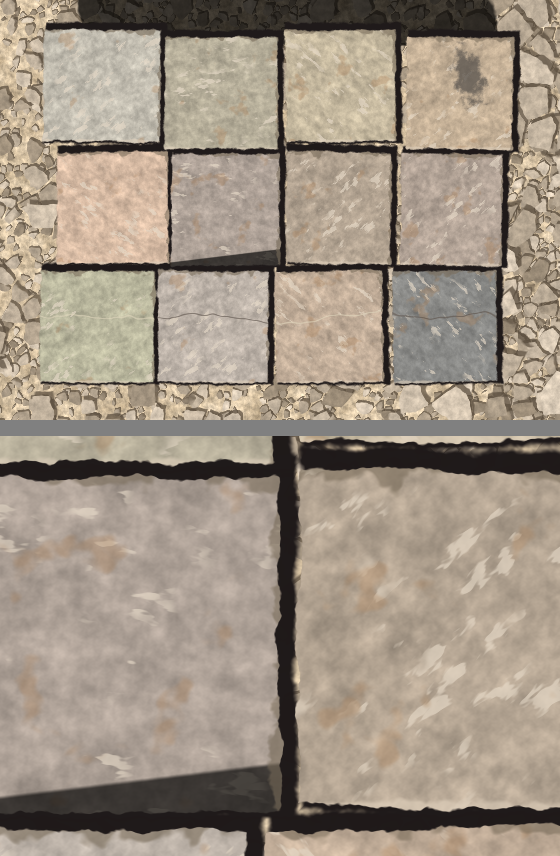
Top, the full canvas; bottom, a detail of the centre.
Give the GLSL for this texture, as a Shadertoy shader.

```glsl
// Twelve rough sandstone setts, four across and three down, on sunlit gravel.

vec2 hash2(vec2 p) {
    vec3 h = fract(p.xyx * vec3(0.1031, 0.103, 0.0973));
    h += dot(h, h.yzx + 33.33);
    return fract((h.xx + h.yz) * h.zy);
}

// Layered, warped sines, roughly -1 to 1.
float waves(vec2 p) {
    float sum = 0.0, amp = 0.5;
    for (int i = 0; i < 5; i++) {
        p = mat2(0.8, 0.6, -0.6, 0.8) * p * 1.7 + 1.9;
        sum += amp * sin(p.x + 1.4 * sin(p.y * 0.9)) * cos(p.y + 1.2 * sin(p.x * 0.7));
        amp *= 0.66;
    }
    return sum;
}

// Cellular noise: x = edge distance, y = cell identity.
vec2 cells(vec2 p) {
    vec2 base = floor(p);
    float nearest = 9.0, second = 9.0, id = 0.0;
    for (int y = -1; y <= 1; y++)
    for (int x = -1; x <= 1; x++) {
        vec2 cell = base + vec2(x, y);
        float d = length(cell + hash2(cell) - p);
        if (d < nearest) { second = nearest; nearest = d; id = hash2(cell + 71.0).x; }
        else second = min(second, d);
    }
    return vec2(second - nearest, id);
}

float box(vec2 p, vec2 halfSize) {
    vec2 d = abs(p) - halfSize;
    return length(max(d, 0.0)) + min(max(d.x, d.y), 0.0);
}

// Sand with four sizes of broken stone, denser on the right.
vec3 ground(vec2 p, float px) {
    vec3 col = mix(vec3(0.72, 0.64, 0.52), vec3(0.92, 0.84, 0.72), 0.6 + 0.6 * waves(p * 28.0));
    col *= 1.0 + 0.2 * waves(p * 90.0);
    for (int i = 0; i < 4; i++) {
        float scale = 58.0 * pow(0.62, float(i));
        float density = 0.36 - 0.06 * float(i) + 0.3 * smoothstep(1.12, 1.25, p.x);
        vec2 q = p * scale + float(i) * 17.3 + 0.12 * waves(p * scale);
        vec2 stone = cells(q), caster = cells(q - vec2(0.1, 0.14));
        float shade = smoothstep(0.06, 0.16, caster.x) * step(caster.y, density);
        float cover = smoothstep(0.1, 0.1 + 2.0 * scale * px, stone.x) * step(stone.y, density);
        vec3 rock = mix(vec3(0.6, 0.54, 0.46), vec3(0.88, 0.82, 0.74), fract(stone.y * 37.0));
        col = mix(col, vec3(0.36, 0.31, 0.25), 0.75 * shade);
        col = mix(col, rock * (1.0 + 0.14 * waves(p * 60.0)), cover);
    }
    return col;
}

// Split stone face with grain, pale flecks and faint rust.
vec3 stoneFace(vec2 q, vec3 tint, float seed) {
    float a = mix(-0.9, 0.9, seed);
    vec2 grain = mat2(cos(a), sin(a), -sin(a), cos(a)) * q * vec2(24.0, 62.0) + seed * 50.0;
    vec3 col = tint * (1.0 + 0.09 * waves(q * 30.0 + seed * 9.0) + 0.1 * waves(q * 80.0 + seed * 20.0));
    col *= 1.0 + 0.08 * waves(grain * 0.8 + 5.0);
    float patches = smoothstep(-0.2, 0.3, waves(q * 14.0 + seed * 40.0));
    float flecks = smoothstep(0.3, 0.52, waves(grain)) * patches;
    col = mix(col, vec3(0.9, 0.85, 0.78), 0.65 * flecks);
    float rust = smoothstep(0.42, 0.7, waves(q * 17.0 + seed * 80.0));
    return mix(col, vec3(0.66, 0.5, 0.35), 0.35 * rust);
}

void mainImage(out vec4 fragColor, in vec2 fragCoord) {
    vec2 p = fragCoord / iResolution.y;
    float px = 1.0 / iResolution.y;
    vec3 tints[12] = vec3[12](
        vec3(0.76, 0.74, 0.69), vec3(0.71, 0.68, 0.60), vec3(0.77, 0.72, 0.62), vec3(0.77, 0.69, 0.59),
        vec3(0.84, 0.73, 0.64), vec3(0.68, 0.63, 0.59), vec3(0.70, 0.64, 0.57), vec3(0.70, 0.64, 0.59),
        vec3(0.73, 0.72, 0.62), vec3(0.74, 0.70, 0.66), vec3(0.76, 0.68, 0.60), vec3(0.54, 0.54, 0.53));
    vec3 col = ground(p, px);

    // Long shadow beyond the top row.
    float shadow = box(p - vec2(0.695 - 0.25 * (p.y - 0.92), 0.96), vec2(0.49, 0.07)) + 0.012 * waves(p * 14.0);
    col *= mix(1.0, 0.27, smoothstep(0.004, -0.004, shadow));

    // Pass 0 lays the shadows in the joints, pass 1 the setts.
    for (int pass = 0; pass < 2; pass++)
    for (int k = 0; k < 12; k++) {
        int row = k / 4;
        float c = float(k % 4), seed = hash2(vec2(k, 5)).x;
        vec2 center = vec2(vec3(0.243, 0.268, 0.232)[row] + vec3(0.284, 0.269, 0.276)[row] * c,
            vec3(0.787, 0.503, 0.222)[row] + vec3(0.009, 0.002, 0.0)[row] * cos(3.1416 * c));
        vec2 halfSize = vec2(vec3(0.141, 0.135, 0.138)[row] - 0.004 * c, 0.135);
        vec2 q = p - center;
        if (max(abs(q.x), abs(q.y)) > 0.18) continue;
        q += 0.03 * (seed - 0.5) * vec2(q.y, -q.x);
        float rough = 0.0035 * waves(p * 45.0) + 0.003 * waves(p * 16.0 + seed * 30.0);
        if (pass == 0) {
            float gap = box(q - vec2(0.008, 0.006), halfSize + vec2(0.004, 0.009)) + rough;
            col = mix(col, vec3(0.12, 0.10, 0.10), smoothstep(0.003, -0.003, gap));
            continue;
        }
        float edge = box(q, halfSize - 0.004) - 0.002 + rough;
        vec3 face = stoneFace(q, tints[k], seed);

        // Bedding cracks in the bottom row, pale and dark by turns.
        float crack = abs(q.y - 0.025 + 0.02 * waves(q * 7.0 + seed * 20.0));
        vec3 crackColor = k % 2 == 0 ? vec3(0.88, 0.84, 0.74) : vec3(0.36, 0.32, 0.29);
        if (row == 2) face = mix(face, crackColor, 0.6 * smoothstep(0.003, 0.0, crack));

        // Soot on the last sett of the top row, a shadow wedge on the middle one.
        float soot = length((q - vec2(0.03 - 0.2 * q.y, 0.035)) * vec2(1.5, 0.75)) + 0.03 * waves(q * 50.0);
        if (k == 3) face = mix(face, vec3(0.34, 0.32, 0.30), 0.75 * smoothstep(0.065, 0.025, soot));
        float wedge = q.y + 0.11 - 0.12 * q.x;
        if (k == 5) face *= mix(1.0, 0.34, smoothstep(0.002, -0.002, wedge));

        // Lit lower lip, chipped top and broken right side.
        float lip = smoothstep(0.008, 0.003, q.y + halfSize.y + rough);
        float chip = smoothstep(0.008, 0.002, halfSize.y - q.y + 0.018 * waves(p * 22.0));
        float side = smoothstep(0.007, 0.003, halfSize.x - q.x + 2.0 * rough);
        if (k != 5) face = mix(face, vec3(0.88, 0.82, 0.74), 0.6 * lip);
        face = mix(face, vec3(0.47, 0.42, 0.35), 0.6 * max(chip, side));
        col = mix(col, face, smoothstep(px, -px, edge));
    }
    fragColor = vec4(clamp(col, 0.0, 1.0), 1.0);
}
```
